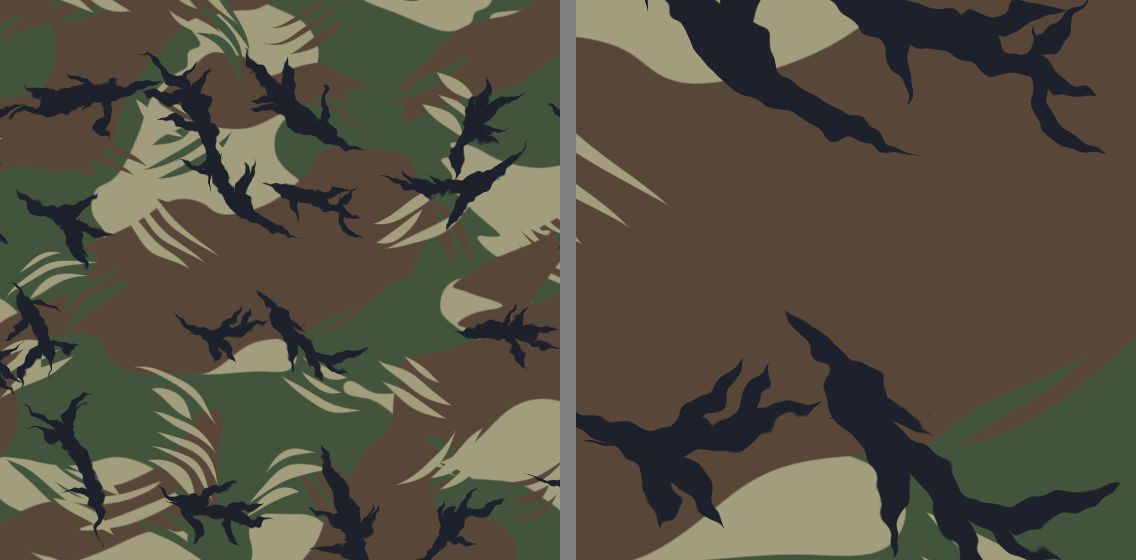
Left: the whole. Right: its middle third, enlarged.
A WebGL 2 fragment shader for this pattern:

```glsl
#version 300 es
precision highp float;

uniform vec2 u_resolution;
out vec4 fragColor;

// Colours
const vec3 SAND  = vec3(0.635, 0.62, 0.492);
const vec3 GREEN = vec3(0.26, 0.33, 0.235);
const vec3 BROWN = vec3(0.345, 0.28, 0.22);
const vec3 BLACK = vec3(0.11, 0.13, 0.17);

// Patches: lattice frequency along and across the grain, tilt, threshold
const vec2  BROWN_FREQ = vec2(2.6, 4.6);
const vec2  GREEN_FREQ = vec2(2.9, 5.0);
const float BROWN_TILT = 0.38;
const float GREEN_TILT = -0.28;
const float BROWN_LEVEL = -0.02;
const float GREEN_LEVEL = -0.08;
const float PATCH_WARP = 0.12;
const vec2  FRAY_FREQ = vec2(4.5, 25.0);
const float FRAY_AMOUNT = 0.45;

// Slivers: brush streaks in parallel groups of three
const float SLIVER_CELLS = 4.5;
const float SLIVER_LENGTH = 0.062;
const float SLIVER_WIDTH = 0.0085;
const float SLIVER_GAP = 0.028;

// Branches: one arched limb with side twigs per cell
const float BRANCH_CELLS = 4.2;
const float BRANCH_LENGTH = 0.115;
const float BRANCH_WIDTH = 0.0145;
const int   TWIGS = 4;
const float TWIG_LENGTH = 0.042;
const float TWIG_WIDTH = 0.0075;
const float BARK_COARSE = 0.017;
const float BARK_FINE = 0.006;

// Integer hash: three values in 0..1 per cell and seed
vec3 hash3(vec2 cell, float seed) {
    uvec3 v = uvec3(ivec3(cell, seed)) * 1664525u + 1013904223u;
    v.x += v.y * v.z; v.y += v.z * v.x; v.z += v.x * v.y;
    v ^= v >> 16u;
    v.x += v.y * v.z; v.y += v.z * v.x; v.z += v.x * v.y;
    return vec3(v >> 8u) / 16777216.0;
}

float cornerSlope(vec2 cell, vec2 offset, float seed) {
    return dot(hash3(cell, seed).xy * 2.4 - 1.2, offset);
}

// Gradient noise around zero
float noise(vec2 p, float seed) {
    vec2 i = floor(p), f = fract(p), e = vec2(1, 0);
    vec2 u = f * f * f * (f * (f * 6.0 - 15.0) + 10.0);
    return mix(mix(cornerSlope(i, f, seed), cornerSlope(i + e, f - e, seed), u.x),
               mix(cornerSlope(i + e.yx, f - e.yx, seed), cornerSlope(i + 1.0, f - 1.0, seed), u.x), u.y);
}

vec2 noise2(vec2 p, float seed) {
    return vec2(noise(p, seed), noise(p, seed + 1.0));
}

// Turns p into a frame whose x axis points along the angle
mat2 frame(float angle) {
    float c = cos(angle), s = sin(angle);
    return mat2(c, -s, s, c);
}

// Smooth blob field whose edges fray into fingers in places
float patchField(vec2 p, vec2 freq, float tilt, float seed) {
    vec2 q = frame(tilt) * (p + PATCH_WARP * noise2(p * 4.0, seed));
    float blob = noise(q * freq, seed + 2.0) + 0.3 * noise(q * freq * 2.1, seed + 3.0);
    float frayed = smoothstep(0.0, 0.3, noise(p * 3.0, seed + 4.0));
    return blob + FRAY_AMOUNT * frayed * noise(q * FRAY_FREQ, seed + 5.0);
}

// Bent lens with pointed ends, sizes are halves
float stroke(vec2 p, float len, float width, float bend) {
    float x = p.x / len;
    return abs(p.y - bend * len * x * x) - width * (1.0 - x * x);
}

float slivers(vec2 p, float density, float seed) {
    vec2 base = floor(p * SLIVER_CELLS);
    float d = 1.0;
    for (int n = 0; n < 9; n++) {
        vec2 cell = base + vec2(n % 3, n / 3) - 1.0;
        vec3 h = hash3(cell, seed), k = hash3(cell, seed + 1.0);
        if (h.z > density) continue;
        float angle = (k.x < 0.5 ? 0.5 : -0.65) + 0.5 * (k.y - 0.5);
        vec2 q = frame(angle) * (p - (cell + 0.2 + 0.6 * h.xy) / SLIVER_CELLS);
        for (int i = 0; i < 3; i++) {
            vec3 r = hash3(cell, seed + 2.0 + float(i));
            vec2 shift = vec2((r.x - 0.5) * 0.07, float(i - 1) * SLIVER_GAP);
            d = min(d, stroke(q - shift, SLIVER_LENGTH * (0.6 + 0.8 * r.y), SLIVER_WIDTH * (0.6 + 0.8 * r.z), 0.5 * (k.z - 0.5)));
        }
    }
    return d;
}

float branches(vec2 p) {
    p += BARK_COARSE * noise2(p * 28.0, 60.0) + BARK_FINE * noise2(p * 75.0, 62.0);
    vec2 base = floor(p * BRANCH_CELLS);
    float d = 1.0;
    for (int n = 0; n < 9; n++) {
        vec2 cell = base + vec2(n % 3, n / 3) - 1.0;
        vec3 h = hash3(cell, 70.0), k = hash3(cell, 71.0);
        vec2 q = frame(2.2 * (h.z - 0.58)) * (p - (cell + 0.2 + 0.6 * h.xy) / BRANCH_CELLS);
        float len = BRANCH_LENGTH * (0.75 + 0.5 * k.x), bend = 0.9 * (k.y - 0.5);
        d = min(d, stroke(q, len, BRANCH_WIDTH * (0.7 + 0.6 * k.z), bend));
        for (int i = 0; i < TWIGS; i++) {
            vec3 r = hash3(cell, 72.0 + float(i));
            float t = 1.1 * (r.x - 0.5), side = i % 2 == 0 ? 1.0 : -1.0;
            float twigLen = TWIG_LENGTH * (0.7 + 0.6 * r.y);
            float angle = side * (0.35 + 0.8 * r.z) + (k.x < 0.5 ? 0.0 : 3.14);
            vec2 w = frame(angle) * (q - len * vec2(t, bend * t * t));
            d = min(d, stroke(w - vec2(0.7 * twigLen, 0), twigLen, TWIG_WIDTH * (0.7 + 0.6 * r.y), r.x - 0.5));
        }
    }
    return d;
}

void main() {
    vec2 p = gl_FragCoord.xy / u_resolution.y;
    float pixel = 1.0 / u_resolution.y;

    // Patches
    float green = patchField(p, GREEN_FREQ, GREEN_TILT, 10.0) - GREEN_LEVEL;
    float brown = patchField(p, BROWN_FREQ, BROWN_TILT, 20.0) - BROWN_LEVEL;
    vec3 color = mix(SAND, GREEN, smoothstep(-1.0, 1.0, green / max(fwidth(green), 1e-5)));
    color = mix(color, BROWN, smoothstep(-1.0, 1.0, brown / max(fwidth(brown), 1e-5)));

    // Slivers on a gently wavy ground
    vec2 wavy = p + 0.025 * noise2(p * 9.0, 30.0);
    color = mix(color, GREEN, smoothstep(pixel, -pixel, slivers(wavy, 0.4, 35.0)));
    color = mix(color, BROWN, smoothstep(pixel, -pixel, slivers(wavy, 0.45, 42.0)));
    color = mix(color, SAND, smoothstep(pixel, -pixel, slivers(wavy, 0.55, 49.0)));

    // Branches
    color = mix(color, BLACK, smoothstep(pixel, -pixel, branches(p)));
    fragColor = vec4(color, 1.0);
}
```
